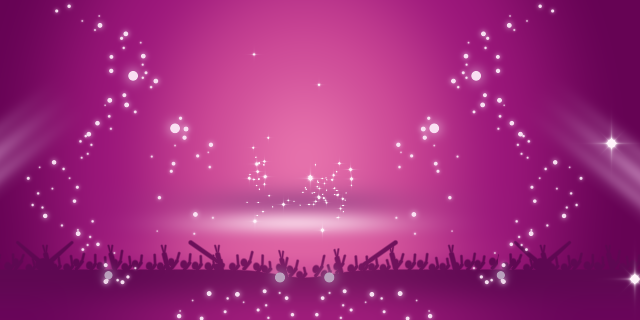
Write a Shadertoy shader that draws this background.

```glsl
float hash(float n) { return fract(sin(n * 127.1 + 3.7) * 43758.5); }
vec2 hash2(float n) { return vec2(hash(n), hash(n + 57.3)); }

float segment(vec2 p, vec2 a, vec2 b) {
    vec2 ab = b - a;
    return length(p - a - ab * clamp(dot(p - a, ab) / dot(ab, ab), 0.0, 1.0));
}

// Soft disc with a faint halo
float bokeh(vec2 d, float radius) {
    float r = length(d), soft = 0.5 / iResolution.y + 0.001;
    return smoothstep(radius + soft, radius - soft, r) + 0.32 * exp(-r * r / (radius * radius * 4.0));
}

// Core with four long and four short rays
float sparkle(vec2 d, float size) {
    d /= size;
    vec2 a = abs(d), b = abs(vec2(d.x + d.y, d.x - d.y)) * 0.9;
    float rays = exp(-a.x * 16.0 - a.y * 3.0) + exp(-a.y * 16.0 - a.x * 3.0);
    rays += 0.6 * (exp(-b.x * 16.0 - b.y * 4.0) + exp(-b.y * 16.0 - b.x * 4.0));
    return rays + exp(-dot(d, d) * 25.0);
}

vec3 backdrop(vec2 p) {
    float d = length((p - vec2(0.95, 0.5)) * vec2(1.0, 0.82));
    vec3 c = mix(vec3(0.90, 0.44, 0.67), vec3(0.79, 0.27, 0.58), smoothstep(0.0, 0.38, d));
    c = mix(c, vec3(0.61, 0.09, 0.48), smoothstep(0.28, 0.64, d));
    return mix(c, vec3(0.40, 0.01, 0.33), smoothstep(0.58, 1.03, d));
}

// Signed distance to the repeating audience
float crowd(vec2 p) {
    float dip = 0.025 * exp(-pow((p.x - 0.95) / 0.12, 2.0));
    float x = mod(p.x, 1.555);
    float d = p.y - 0.158 + dip;
    // Heads and bent arms
    for (int k = -1; k <= 1; k++) {
        float id = floor(x / 0.037) + float(k);
        vec2 rnd = hash2(id);
        vec2 head = vec2((id + 0.3 + 0.4 * rnd.x) * 0.037, 0.162 + 0.02 * rnd.y - dip);
        vec2 elbow = head + vec2(0.018, 0.004);
        vec2 hand = head + vec2(0.012 + 0.014 * rnd.y, 0.022 + 0.016 * rnd.x);
        vec2 q = vec2(x, p.y);
        d = min(d, length((q - head) * vec2(1.0, 0.85)) - 0.011);
        d = min(d, segment(q, head - vec2(0.0, 0.02), elbow) - 0.006);
        d = min(d, segment(q, elbow, hand) - 0.004);
    }
    // Tall arms with two spread fingers
    float id = floor((x - 0.235) / 0.18);
    vec2 q = vec2(x - 0.325 - id * 0.18 - 0.04 * (hash(id + 9.0) - 0.5), p.y + dip);
    d = min(d, segment(q, vec2(0.018, 0.15), vec2(0.004, 0.205)) - 0.008);
    d = min(d, segment(q, vec2(0.004, 0.205), vec2(-0.004, 0.232)) - 0.003);
    d = min(d, segment(q, vec2(0.004, 0.205), vec2(0.008, 0.232)) - 0.003);
    // Wide raised arms at the sides and around the middle
    vec2 side = vec2(abs(x - 0.14), p.y), middle = vec2(abs(x - 0.916), p.y);
    d = min(d, segment(side, vec2(0.0, 0.167), vec2(0.085, 0.242)) - 0.009 + side.x * 0.05);
    d = min(d, length((side - vec2(0.0, 0.172)) * vec2(0.7, 1.0)) - 0.022);
    d = min(d, segment(middle, vec2(0.22, 0.172), vec2(0.32, 0.242)) - 0.007);
    return d;
}

void mainImage(out vec4 fragColor, in vec2 fragCoord) {
    vec2 p = fragCoord / iResolution.y;
    vec2 m = vec2(abs(p.x - 0.952), p.y);
    float px = 1.0 / iResolution.y;
    vec3 col = backdrop(p);

    // Side beams
    vec2 b = m - vec2(0.74, 0.69);
    float along = dot(b, vec2(0.78, -0.63)), across = dot(b, vec2(0.63, 0.78));
    float beam = smoothstep(-0.05, 0.42, along) * smoothstep(0.12, 0.02, abs(across));
    beam *= 0.82 + 0.18 * sin(across * 95.0 + 1.0);
    col = mix(col, vec3(0.80, 0.56, 0.76), 0.72 * beam);

    // Mauve haze and stage glow
    vec2 haze = (p - vec2(0.93, 0.365)) / vec2(0.36, 0.05);
    col = mix(col, vec3(0.60, 0.27, 0.53), 0.72 * exp(-dot(haze, haze)));
    vec2 glow = (p - vec2(0.92, 0.30)) / vec2(0.30, 0.038);
    col = mix(col, vec3(0.97, 0.84, 0.91), 0.92 * exp(-dot(glow, glow)));
    vec2 warm = (p - vec2(0.93, 0.22)) / vec2(0.42, 0.055);
    col = mix(col, vec3(0.89, 0.41, 0.65), 0.7 * exp(-dot(warm, warm)));

    // Audience fading into the floor
    vec3 ground = mix(vec3(0.62, 0.11, 0.48), vec3(0.41, 0.02, 0.35), smoothstep(0.1, 0.9, m.x));
    vec3 shade = mix(vec3(0.47, 0.09, 0.38), vec3(0.37, 0.03, 0.32), smoothstep(0.0, 0.7, m.x));
    ground = mix(ground, shade, smoothstep(0.0, 0.15, p.y));
    col = mix(col, ground, smoothstep(px, -px, crowd(p)));

    // Mirrored strings of lights
    float lights = 0.0;
    for (int i = 0; i < 92; i++) {
        float n = float(i);
        vec2 r = hash2(n + 11.0), c;
        float v = 0.2 + 0.79 * (n + r.y) / 52.0;
        c = vec2(0.665 - 0.125 * cos((v - 0.763) * 9.0) + 0.17 * (r.x - 0.5), v);
        if (i >= 52) c = vec2(0.28 + 0.2 * r.x, 0.24 + 0.42 * r.y);
        if (i >= 68) c = vec2(0.4 * r.x, 0.1 * r.y);
        if (i >= 84) c = vec2(0.52 + 0.15 * r.x, 0.09 + 0.15 * r.y);
        float size = hash(n + 201.0);
        lights += bokeh(m - c, 0.002 + 0.005 * size) * (0.6 + 0.4 * size);
    }
    lights += bokeh(m - vec2(0.536, 0.763), 0.0145) + bokeh(m - vec2(0.405, 0.599), 0.0145);
    float dim = bokeh(m - vec2(0.613, 0.140), 0.012) + bokeh(m - vec2(0.077, 0.133), 0.015);
    col = mix(col, vec3(0.99, 0.91, 0.97), min(lights, 0.95));
    col = mix(col, vec3(0.76, 0.69, 0.78), min(dim, 0.9));

    // Star dust over the stage, denser to the right
    float dust = 0.0;
    for (int i = 0; i < 74; i++) {
        float n = float(i) + 400.0;
        vec2 spread = hash2(n) + hash2(n + 131.0) - 1.0;
        vec2 c = i < 50 ? vec2(1.01, 0.385) + spread * vec2(0.15, 0.12)
                        : vec2(0.815, 0.43) + spread * vec2(0.10, 0.15);
        dust += sparkle(p - c, 0.008 + 0.017 * pow(hash(n + 77.0), 3.0));
    }
    dust += sparkle(p - vec2(0.97, 0.443), 0.035);
    dust += 0.7 * (sparkle(p - vec2(0.794, 0.83), 0.02) + sparkle(p - vec2(0.997, 0.735), 0.02));
    dust += 1.3 * (sparkle(p - vec2(1.911, 0.552), 0.065) + sparkle(p - vec2(1.984, 0.128), 0.065));
    col = mix(col, vec3(1.0, 0.95, 0.98), min(dust, 1.0));

    fragColor = vec4(col, 1.0);
}
```
